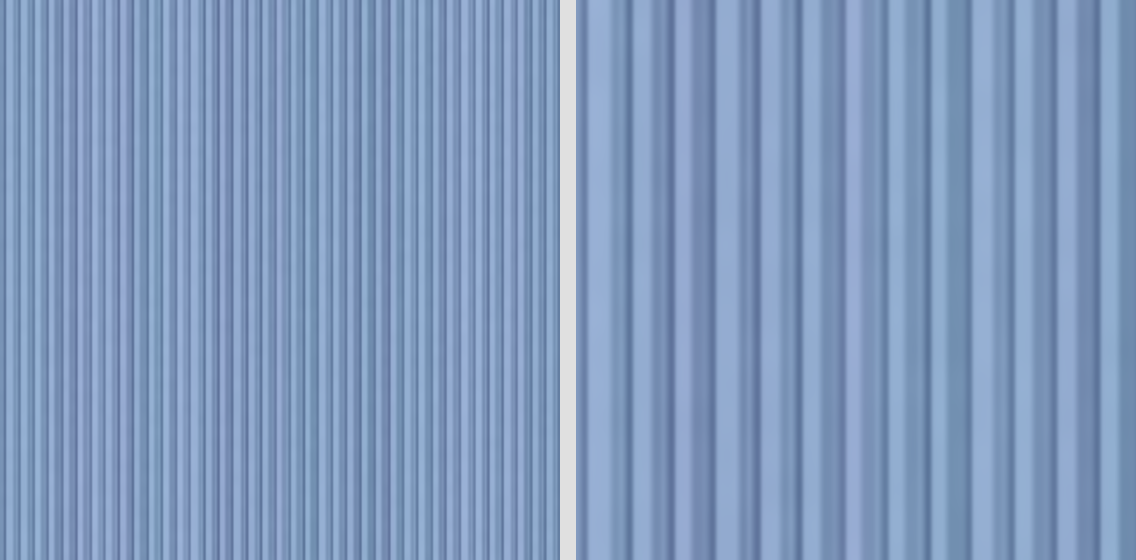
Left, the full canvas; right, a detail of the centre.
Reproduce this pattern procedurally as a WebGL 1 fragment shader.

```glsl
precision highp float;

uniform vec2 u_resolution;

#define STRIPES 39.4
#define PHASE 0.34
#define LINE_WIDTH 0.085
#define JITTER 0.07
#define TINT 0.022
#define WEAR 0.012
#define LIGHT vec3(0.585, 0.685, 0.825)
#define MIDTONE vec3(0.50, 0.60, 0.74)
#define SHADE vec3(0.45, 0.55, 0.69)
#define DARK vec3(0.37, 0.46, 0.61)

float hash(vec2 p) {
  return fract(sin(dot(p, vec2(127.1, 311.7))) * 43758.5453);
}

float valueNoise(vec2 p) {
  vec2 cell = floor(p);
  vec2 f = smoothstep(0.0, 1.0, fract(p));
  float low = mix(hash(cell), hash(cell + vec2(1.0, 0.0)), f.x);
  float high = mix(hash(cell + vec2(0.0, 1.0)), hash(cell + vec2(1.0)), f.x);
  return mix(low, high, f.y);
}

// Soft line: 1 at the centre, fading with distance
float softLine(float x, float centre, float width) {
  float d = (x - centre) / width;
  return exp(-d * d);
}

// One rib: light crest at both cell borders, shaded valley, dark groove
vec3 rib(float x, float id, float blur) {
  float shift = (hash(vec2(id, 1.0)) - 0.5) * JITTER;
  float depth = hash(vec2(id, 2.0));
  float ridge = hash(vec2(id, 3.0));
  float groove = 0.70 + shift;
  float valleyStart = 0.24 + (hash(vec2(id, 4.0)) - 0.5) * 2.0 * JITTER;

  float valley = smoothstep(valleyStart - 0.11 - blur, valleyStart + 0.09 + blur, x)
               * (1.0 - smoothstep(groove, groove + 0.14 + blur, x));
  vec3 valleyColor = mix(MIDTONE, SHADE, 0.3 + 0.7 * depth);
  valleyColor = mix(valleyColor, LIGHT, 0.45 * ridge * softLine(x, 0.51 + shift, 0.07));

  vec3 color = mix(LIGHT, valleyColor, valley);
  float lineStrength = 0.65 + 0.35 * hash(vec2(id, 5.0));
  return mix(color, DARK, lineStrength * softLine(x, groove, LINE_WIDTH + 0.3 * blur));
}

void main() {
  vec2 uv = gl_FragCoord.xy / u_resolution;
  float across = uv.x * STRIPES + PHASE;
  float blur = 0.5 * STRIPES / u_resolution.x;
  vec3 color = rib(fract(across), floor(across), blur);

  // Lilac to green drift between ribs
  float drift = valueNoise(vec2(across * 1.3, 7.0)) - 0.5;
  color += TINT * drift * vec3(1.0, -0.8, 0.3);

  // Brightness drift and faint mottling along the ribs
  color += 0.03 * (valueNoise(vec2(across * 0.6, 19.0)) - 0.5);
  color += WEAR * (valueNoise(vec2(across * 2.0, uv.y * 48.0)) - 0.5);

  gl_FragColor = vec4(clamp(color, 0.0, 1.0), 1.0);
}
```
